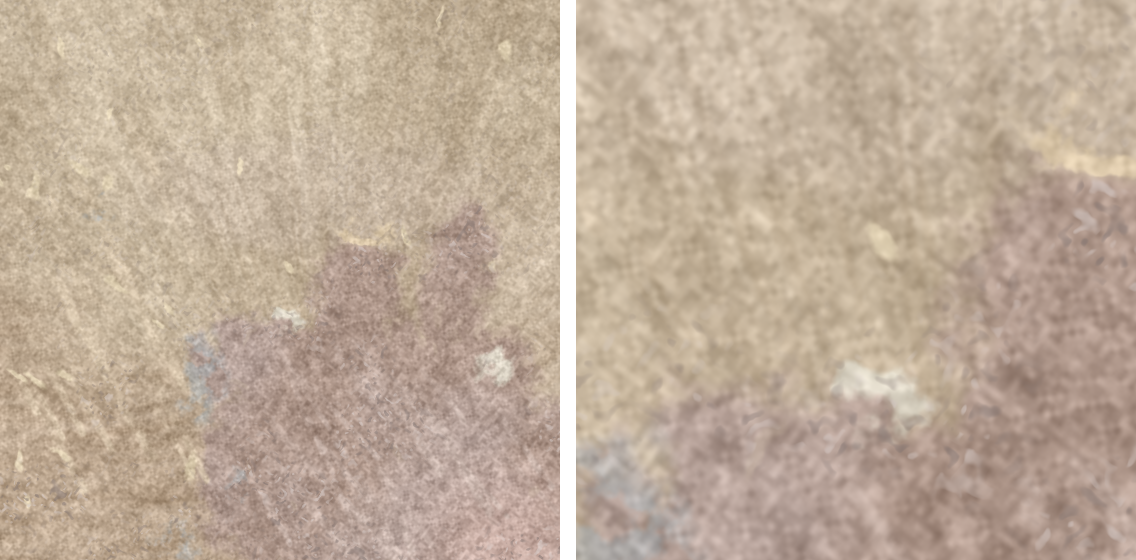
Left: the whole. Right: its middle third, enlarged.
Give the GLSL for this texture, as a three.js fragment shader.

```glsl
varying vec2 vUv;

float hash(vec2 p) {
  vec3 q = fract(p.xyx * vec3(0.1031, 0.1030, 0.0973));
  q += dot(q, q.yzx + 33.33);
  return fract((q.x + q.y) * q.z);
}

float noise(vec2 p) {
  vec2 i = floor(p), f = fract(p);
  f = f * f * (3.0 - 2.0 * f);
  return mix(mix(hash(i), hash(i + vec2(1.0, 0.0)), f.x),
             mix(hash(i + vec2(0.0, 1.0)), hash(i + 1.0), f.x), f.y);
}

float fbm(vec2 p) {
  float sum = 0.0, amp = 0.52;
  for (int i = 0; i < 5; i++) {
    sum += amp * noise(p);
    p = mat2(1.6, 1.2, -1.2, 1.6) * p + 7.3;
    amp *= 0.5;
  }
  return sum;
}

// Distance to a segment, and position along it
vec2 segment(vec2 p, vec2 a, vec2 b) {
  vec2 ab = b - a;
  float t = clamp(dot(p - a, ab) / dot(ab, ab), 0.0, 1.0);
  return vec2(length(p - a - ab * t), t);
}

float below(float low, float high, float x) {
  return 1.0 - smoothstep(low, high, x);
}

// Lobed patch of mauve paint
float mauvePatch(vec2 p) {
  float d = segment(p, vec2(0.51, 0.14), vec2(1.02, 0.12)).x - 0.17;
  d = min(d, segment(p, vec2(0.43, 0.35), vec2(0.88, 0.32)).x - 0.08);
  d = min(d, segment(p, vec2(0.64, 0.49), vec2(0.64, 0.30)).x - 0.075);
  d = min(d, segment(p, vec2(0.83, 0.59), vec2(0.79, 0.40)).x - 0.05);
  return below(-0.02, 0.02, d);
}

float dab(vec2 p, vec2 center, vec2 size) {
  return below(0.5, 1.2, length((p - center) / size));
}

void main() {
  vec2 uv = vUv;
  vec2 rough = vec2(fbm(uv * 26.0), fbm(uv * 26.0 + 41.0)) - 0.5;
  vec2 torn = uv + rough * 0.09;
  vec2 tilted = mat2(0.8, 0.6, -0.6, 0.8) * uv;
  float cloud = fbm(uv * 5.0 + 3.0);
  float mottle = fbm(tilted * 42.0 + 9.0);
  float mauve = mauvePatch(torn);
  float lowLeft = below(0.2, 0.72, uv.y + 0.3 * uv.x + (cloud - 0.5) * 0.4);
  float coarse = max(mauve, lowLeft);

  // Ground colours
  vec3 col = mix(vec3(0.735, 0.665, 0.565), vec3(0.805, 0.742, 0.645), smoothstep(0.25, 0.75, cloud));
  col = mix(col, vec3(0.82, 0.75, 0.67), 0.6 * smoothstep(0.5, 0.95, uv.x) * below(0.5, 0.85, uv.y));
  col = mix(col, vec3(0.80, 0.735, 0.675), 0.45 * dab(torn, vec2(0.55, 0.66), vec2(0.35, 0.12)));
  col = mix(col, vec3(0.725, 0.635, 0.545), 0.8 * lowLeft);
  vec3 mauveCol = mix(vec3(0.675, 0.580, 0.535), vec3(0.715, 0.635, 0.610), smoothstep(0.3, 0.7, cloud));
  mauveCol = mix(mauveCol, vec3(0.80, 0.68, 0.645), 0.8 * below(0.02, 0.24, length(uv - vec2(0.92, 0.0))));
  col = mix(col, mauveCol, mauve * 0.92);

  // Brush marks: a fan above, level marks at the lower left and right
  vec2 ray = uv - vec2(0.6, 0.1);
  float angle = atan(ray.x, ray.y) + rough.x * 0.03;
  float fan = noise(vec2(angle * 30.0, length(ray) * 4.0)) * 0.5
            + noise(vec2(angle * 85.0, length(ray) * 9.0)) * 0.5;
  float level = noise(vec2(uv.x * 7.0, (uv.y - 0.3 * uv.x * uv.x) * 75.0 + rough.y * 2.0));
  float side = max(lowLeft, smoothstep(0.72, 0.95, uv.x) * below(0.4, 0.75, uv.y));
  col += (mix(fan, level, side * 0.8) - 0.5) * 0.12 * (1.0 - 0.6 * mauve) * vec3(0.9, 1.0, 1.1);

  // Dragged pale strokes, brightest where they end
  for (int i = 0; i < 46; i++) {
    float k = float(i);
    float right = mod(k, 2.0);
    vec2 r = vec2(hash(vec2(k, 3.7)), hash(vec2(k, 11.2)));
    float size = hash(vec2(k, 23.5));
    vec2 start = mix(vec2(0.0, 0.25) + r * vec2(0.30, 0.70), vec2(0.40, 0.14) + r * vec2(0.55, 0.26), right);
    float lean = mix(0.48, 0.3 + 0.6 * hash(vec2(k, 31.0)), right);
    vec2 s = segment(uv + rough * 0.01, start, start + vec2(lean, -0.9) * (0.10 + 0.18 * size));
    float width = 0.005 + 0.006 * hash(vec2(k, 47.0));
    float ink = below(width * 0.4, width * 1.2, s.x) * mix(0.25, 0.8, s.y * s.y) * smoothstep(0.15, 0.55, mottle);
    col = mix(col, mix(vec3(0.85, 0.78, 0.68), vec3(0.80, 0.725, 0.69), right), ink);
  }

  // Cream flecks, denser at the left
  for (int i = 0; i < 34; i++) {
    float k = float(i) + 60.0;
    float x = hash(vec2(k, 5.0));
    vec2 center = vec2(x * sqrt(x), 0.08 + 0.9 * hash(vec2(k, 17.0)));
    float turn = mix(0.3, 2.1, hash(vec2(k, 29.0)));
    vec2 p = mat2(cos(turn), sin(turn), -sin(turn), cos(turn)) * (uv + rough * 0.03 - center);
    float size = 0.004 + 0.006 * hash(vec2(k, 37.0));
    col = mix(col, vec3(0.90, 0.84, 0.72), 0.85 * (1.0 - 0.8 * mauve) * dab(p, vec2(0.0), vec2(size * 2.6, size)));
  }

  // Thick pale paint along the patch edge
  float thick = max(dab(torn, vec2(0.89, 0.34), vec2(0.045, 0.026)), dab(torn, vec2(0.515, 0.43), vec2(0.02, 0.024)));
  col = mix(col, vec3(0.87, 0.85, 0.79), 0.85 * thick);
  col = mix(col, vec3(0.88, 0.80, 0.67), 0.75 * dab(torn, vec2(0.65, 0.58), vec2(0.05, 0.014)));

  // Blue grey stains
  float stain = max(dab(torn, vec2(0.36, 0.32), vec2(0.045, 0.09)), dab(torn, vec2(0.18, 0.61), vec2(0.03)));
  stain = max(stain, max(dab(torn, vec2(0.42, 0.12), vec2(0.035, 0.03)), dab(torn, vec2(0.32, 0.03), vec2(0.04))));
  col = mix(col, vec3(0.64, 0.66, 0.67), 0.65 * stain * smoothstep(0.35, 0.6, mottle));

  // Grain, pits and glints
  float grain = noise(tilted * 125.0) * 0.45 + noise(tilted.yx * 230.0 + 5.0) * 0.55 - 0.5;
  col += grain * mix(0.20, 0.23, coarse) + (mottle - 0.5) * mix(0.13, 0.19, coarse);
  float cluster = smoothstep(0.38, 0.65, fbm(uv * 9.0 + 20.0)) * mix(0.4, 1.0, coarse);
  float speck = noise(tilted * 135.0 + rough * 3.0 + 50.0);
  col = mix(col, vec3(0.50, 0.45, 0.44), 0.5 * cluster * smoothstep(0.70, 0.95, speck));
  col = mix(col, vec3(0.85, 0.81, 0.80), 0.55 * cluster * below(0.05, 0.28, speck));

  gl_FragColor = vec4(col, 1.0);
}
```
